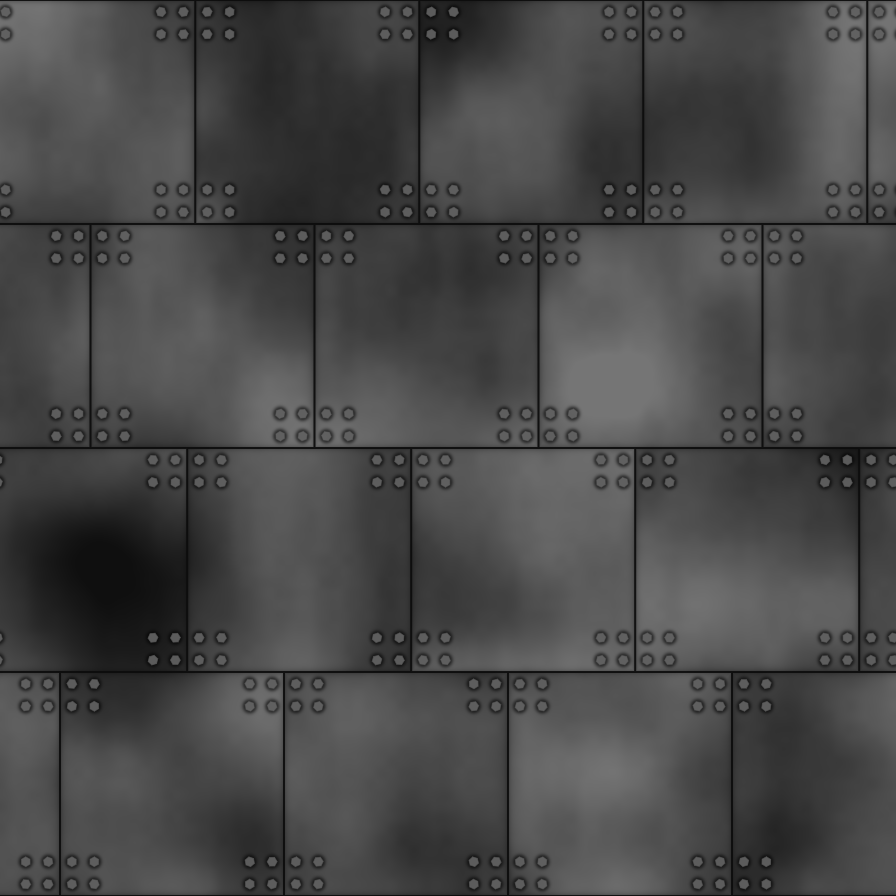
Give the GLSL for this texture, as a Shadertoy shader.

```glsl
// Staggered rows of square steel plates, four bolts in every plate corner.
// Each plate is folded into one corner to place seams and hexagonal bolts;
// periodic value noise clouds the metal, partly reseeded from plate to plate.

#define PLATES 4.0                                // plates across and down
#define ROW_SHIFT vec4(0.268, 0.836, 0.404, 0.872) // seam offset, bottom row first
#define SEAM_HALF_WIDTH 0.0045                    // in plate units, as below
#define BOLT_CENTER 0.103                         // middle of a bolt group
#define BOLT_SPREAD 0.050                         // bolt distance from that middle
#define BOLT_APOTHEM 0.0215
#define BOLT_GRAY 0.41
#define METAL_GRAY 0.285
#define CLOUD_CONTRAST 0.50
#define SCORCH_CENTER vec2(0.47, 1.43)
#define SCORCH_RADIUS 0.46

const float SIXTH_TURN = 1.04719755;

float hash(vec2 p) {
    vec3 q = fract(vec3(p.xyx) * 0.1031);
    q += dot(q, q.yzx + 33.33);
    return fract((q.x + q.y) * q.z);
}

// Value noise that repeats after "period" cells
float noise(vec2 p, vec2 period, float seed) {
    vec2 cell = floor(p), f = fract(p);
    f = f * f * f * (f * (f * 6.0 - 15.0) + 10.0);
    vec2 a = mod(cell, period) + seed;
    vec2 b = mod(cell + 1.0, period) + seed;
    return mix(mix(hash(a), hash(vec2(b.x, a.y)), f.x),
               mix(hash(vec2(a.x, b.y)), hash(b), f.x), f.y);
}

// Signed distance to a turned hexagon
float hexagon(vec2 p, float apothem, float turn) {
    float angle = atan(p.y, p.x + 1e-6) + turn;
    float wedge = mod(angle, SIXTH_TURN) - 0.5 * SIXTH_TURN;
    return length(p) * cos(wedge) - apothem;
}

// Clouded metal: shared stains, own clouds per plate, faint vertical streaks
float metal(vec2 p, vec2 local, vec2 plate) {
    float seed = 17.0 + 61.0 * hash(plate + 5.3);
    float stains = noise(p * 1.5, vec2(PLATES * 1.5), 3.7);
    float clouds = 0.65 * noise(local * 1.7 + 0.4, vec2(64.0), seed)
                 + 0.35 * noise(local * 3.6, vec2(64.0), seed + 9.1);
    float streaks = noise(p * vec2(11.0, 3.0), PLATES * vec2(11.0, 3.0), 8.2);
    float grain = noise(p * 20.0, vec2(PLATES * 20.0), 2.9);

    float gray = METAL_GRAY + CLOUD_CONTRAST * (mix(stains, clouds, 0.55) - 0.5);
    gray += 0.045 * (hash(plate + 1.7) - 0.5);
    gray += 0.030 * (streaks - 0.5) + 0.012 * (grain - 0.5);

    vec2 fromScorch = (p - SCORCH_CENTER) / SCORCH_RADIUS;
    gray *= 1.0 - 0.75 * exp(-dot(fromScorch, fromScorch));
    return clamp(gray, 0.06, 0.46);
}

void mainImage(out vec4 fragColor, in vec2 fragCoord) {
    vec2 p = PLATES * fragCoord / iResolution.xy;
    float pixel = PLATES / min(iResolution.x, iResolution.y);

    // Plate index and position inside the shifted row
    int row = int(clamp(floor(p.y), 0.0, PLATES - 1.0));
    vec2 shifted = vec2(p.x - ROW_SHIFT[row % 4], p.y);
    vec2 plate = mod(floor(shifted), PLATES);
    vec2 local = fract(shifted);
    float gray = metal(p, local, plate);

    // Seams with a soft shadow on both sides
    vec2 corner = min(local, 1.0 - local);
    float edge = min(corner.x, corner.y);
    gray *= 1.0 - 0.35 * exp(-edge / 0.012);
    float seam = 1.0 - smoothstep(-0.5, 0.5, (edge - SEAM_HALF_WIDTH) / pixel);
    gray = mix(gray, 0.045, 0.9 * seam);

    // Four bolts per corner, each turned by its own angle
    vec2 group = corner - BOLT_CENTER;
    vec2 boltId = plate * 4.0 + 2.0 * step(0.5, local) + step(0.0, group);
    vec2 boltPos = abs(group) - BOLT_SPREAD;
    float bolt = hexagon(boltPos, BOLT_APOTHEM, SIXTH_TURN * hash(boltId + 0.6));

    // Shadow ring, dark rim and flat head
    float halo = max(length(boltPos) - BOLT_APOTHEM, 0.0) / 0.013;
    gray *= 1.0 - 0.55 * exp(-halo * halo);
    float head = 1.0 - smoothstep(-0.5, 0.5, bolt / pixel);
    float rim = smoothstep(-0.006, 0.001, bolt);
    float headGray = mix(BOLT_GRAY, gray, 0.15) * (1.0 - 0.35 * rim);
    gray = mix(gray, headGray, head);

    fragColor = vec4(vec3(gray), 1.0);
}
```
